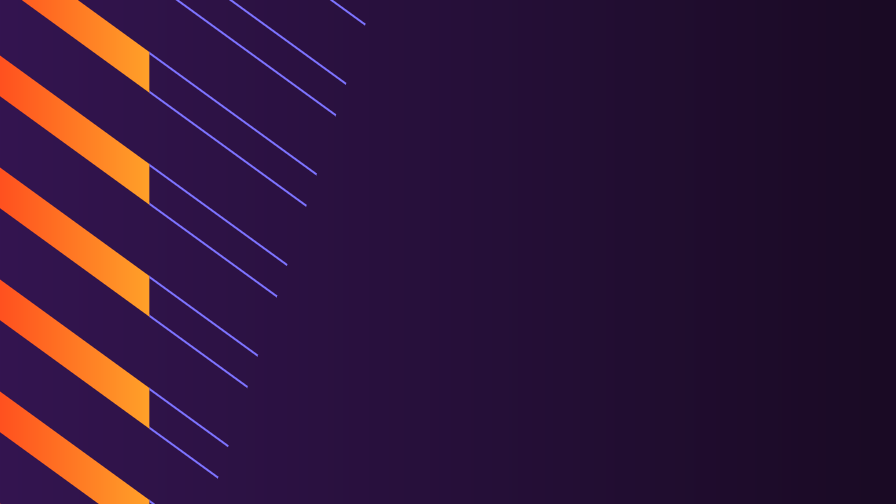
A Shadertoy shader for this background:

```glsl
// A dark violet backdrop with slanted orange bands entering from the left.
// Each band is cut upright, then continues as two thin violet rails that stop
// along a slanted limit. One folded coordinate repeats the bands.

// Lengths are fractions of the canvas height.
const float SLOPE = 0.7265;           // fall of the bands per unit of x
const float PERIOD = 0.2222;          // vertical distance between bands
const float BAND_OFFSET = 0.8495;     // height of one band centre at x = 0
const float BAND_HALF = 0.0404;       // half of the vertical band height
const float RAIL_OFFSET = 0.0385;     // vertical offset of rails from centre
const float RAIL_HALF_WIDTH = 0.0020;
const float BAND_END = 0.2963;        // x of the upright cut
const float LIMIT_BASE = 0.4158;      // x of the rail limit at the bottom
const float LIMIT_LEAN = 0.3249;      // x gained by the limit per unit of y

const vec3 VIOLET_LEFT = vec3(0.200, 0.080, 0.312);
const vec3 VIOLET_RIGHT = vec3(0.100, 0.040, 0.140);
const vec3 BAND_RED = vec3(1.000, 0.315, 0.120);
const vec3 BAND_AMBER = vec3(1.000, 0.630, 0.160);
const vec3 RAIL_COLOR = vec3(0.490, 0.450, 1.000);

// Coverage of a shape from its signed distance, softened over one pixel.
float coverage(float dist, float pixel) {
    return clamp(0.5 - dist / pixel, 0.0, 1.0);
}

void mainImage(out vec4 fragColor, in vec2 fragCoord) {
    float pixel = 1.0 / iResolution.y;
    vec2 p = fragCoord * pixel;

    // Backdrop
    vec3 color = mix(VIOLET_LEFT, VIOLET_RIGHT, fragCoord.x / iResolution.x);

    // Vertical distance to the nearest band centre, folded by the period
    float along = p.y + SLOPE * p.x - BAND_OFFSET;
    float fromCentre = abs(mod(along + 0.5 * PERIOD, PERIOD) - 0.5 * PERIOD);
    float toPerpendicular = inversesqrt(1.0 + SLOPE * SLOPE);

    // Rails, from the upright cut to the slanted limit
    float rail = abs(fromCentre - RAIL_OFFSET) * toPerpendicular - RAIL_HALF_WIDTH;
    float limit = (p.x - LIMIT_BASE - LIMIT_LEAN * p.y)
                * inversesqrt(1.0 + LIMIT_LEAN * LIMIT_LEAN);
    float railShape = max(rail, max(limit, BAND_END - p.x));
    color = mix(color, RAIL_COLOR, coverage(railShape, pixel));

    // Solid bands
    float band = (fromCentre - BAND_HALF) * toPerpendicular;
    float bandShape = max(band, p.x - BAND_END);
    vec3 bandColor = mix(BAND_RED, BAND_AMBER, clamp(p.x / BAND_END, 0.0, 1.0));
    color = mix(color, bandColor, coverage(bandShape, pixel));

    fragColor = vec4(color, 1.0);
}
```
